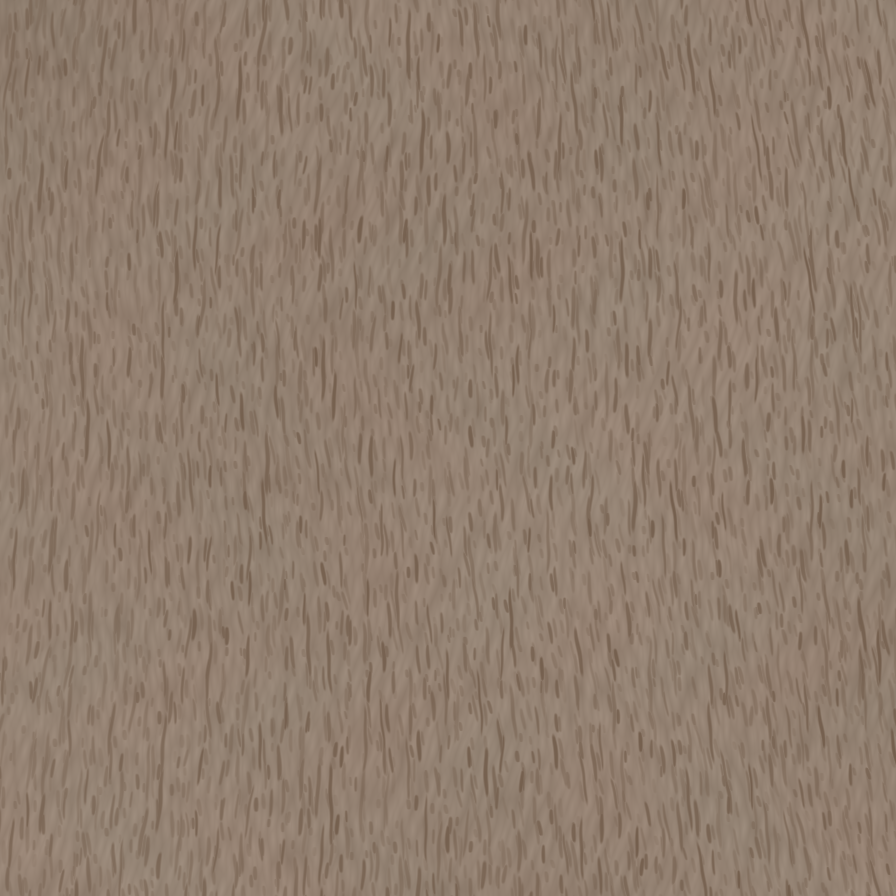
This texture is drawn by a Shadertoy shader. Its source:

```glsl
// Matte grey-brown oak: short dark pores run along a gently wavering vertical grain.
// Pores are scattered tapered dashes in jittered cells; pale slanted fibres come
// from stretched cellular noise, and layered sines give the broad mottling.

vec4 hash4(vec2 cell) {
    vec4 h = fract(cell.xyxy * vec4(0.1031, 0.1030, 0.0973, 0.1099));
    h += dot(h, h.wzxy + 33.33);
    return fract((h.xxyz + h.yzzw) * h.zywx);
}

// Distance to the nearest jittered point, in cells
float cellular(vec2 p) {
    vec2 home = floor(p);
    float nearest = 2.0;
    for (int j = -1; j <= 1; j++)
    for (int i = -1; i <= 1; i++) {
        vec2 cell = home + vec2(i, j);
        nearest = min(nearest, length(cell + hash4(cell + 71.0).xy - p));
    }
    return nearest;
}

// Darkness of one layer of slim, tapered, slightly tilted dashes
float pores(vec2 p, vec2 cells, float seed) {
    vec2 home = floor(p * cells);
    float dark = 0.0;
    for (int j = -1; j <= 1; j++)
    for (int i = -1; i <= 1; i++) {
        vec2 cell = home + vec2(i, j);
        vec4 rnd = hash4(cell + seed);
        vec4 look = hash4(cell + seed + 213.0);
        vec2 centre = (cell + vec2(0.15 + 0.7 * rnd.x, rnd.y)) / cells;
        vec2 d = p - centre;
        float tilt = 0.07 - 0.15 * centre.x + 0.14 * (rnd.w - 0.5);
        d.x -= d.y * tilt;
        float halfLength = mix(0.2, 0.75, rnd.z * rnd.z) / cells.y;
        float along = min(abs(d.y) / halfLength, 1.0);
        float halfWidth = mix(0.0012, 0.0023, look.x) * sqrt(1.0 - along * along);
        float dash = 1.0 - smoothstep(halfWidth - 0.0012, halfWidth + 0.0015, abs(d.x));
        dash *= 1.0 - smoothstep(0.7, 1.0, along);
        dark = max(dark, dash * mix(0.35, 1.0, look.y));
    }
    return dark;
}

void mainImage(out vec4 fragColor, in vec2 fragCoord) {
    vec2 uv = fragCoord / iResolution.xy;

    // Wavering grain
    vec2 p = uv;
    p.x += 0.006 * sin(8.0 * uv.y + 5.0 * uv.x + 1.0);
    p.x += 0.0011 * sin(51.0 * uv.y + 37.0 * uv.x);
    p.x += 0.0005 * sin(143.0 * uv.y - 91.0 * uv.x);

    // Fine fibres, leaning more in some regions than in others
    float upright = cellular(vec2(p.x + 0.06 * p.y, p.y) * vec2(130.0, 26.0));
    float leaning = cellular(vec2(p.x - 0.28 * p.y, p.y) * vec2(105.0, 17.0) + 40.0);
    float region = 0.5 + 0.5 * sin(11.0 * p.x + 3.0 * sin(6.0 * p.y));
    float fibre = 0.5 - mix(upright, leaning, 0.2 + 0.6 * region);

    // Long pores in columns, with shorter ones between them
    float pore = pores(p, vec2(46.0, 17.0), 5.0);
    pore = max(pore, 0.85 * pores(p + 0.37, vec2(43.0, 27.0), 120.0));
    pore = max(pore, 0.5 * pores(p + 0.71, vec2(58.0, 38.0), 340.0));
    pore *= 0.85 + 0.15 * smoothstep(0.0, 0.4, uv.x);

    // Broad mottling
    float mottle = sin(9.0 * p.x + 2.0 * sin(4.0 * p.y)) + sin(7.0 * p.y - 5.0 * p.x + 2.0);
    float blush = sin(23.0 * p.x + 2.0 * sin(13.0 * p.y)) * sin(17.0 * p.y + 4.0 * p.x);

    vec3 wood = vec3(0.577, 0.506, 0.446);
    wood += 0.085 * fibre + 0.004 * mottle;
    wood += vec3(0.004, -0.003, -0.003) * blush;
    wood -= 0.03 * smoothstep(0.5, 0.0, length(uv - vec2(0.0, 1.0)));
    vec3 poreBrown = vec3(0.435, 0.350, 0.280);

    fragColor = vec4(mix(wood, poreBrown, 0.85 * pore), 1.0);
}
```
